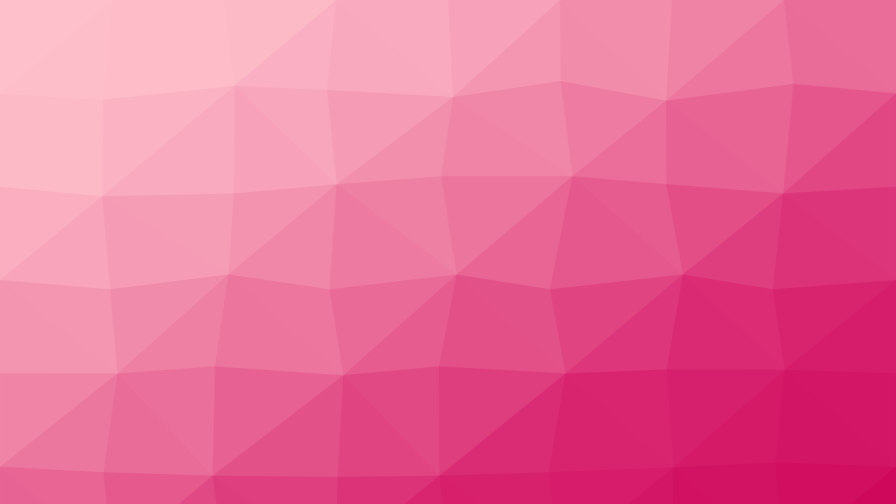
A WebGL 1 fragment shader for this background:

```glsl
precision highp float;
// Low-poly pink background: a warped triangle mesh shaded along the diagonal.
uniform vec2 u_resolution;

// The mesh has 8 columns and 5.4 visible rows; y runs downward from the top.
const vec2 GRID = vec2(8.0, 5.4);

// A wave holds frequency, peak column, amplitude and bias.
float ripple(vec4 wave, float column) {
  return wave.z * cos(wave.x * (column - wave.y)) + wave.w;
}

// Mesh vertex, displaced by the waves of its row; the border stays straight.
vec2 meshVertex(vec2 id) {
  if (id.x < 0.5 || id.x > 7.5 || id.y < 0.5 || id.y > 5.5) return id;
  vec4 across = vec4(2.1, 3.1, 0.07, -0.055);
  vec4 down = vec4(0.5, 3.0, 0.11, 0.0);
  if (id.y < 1.5) {
    across = vec4(2.6, 2.0, 0.094, 0.0);
    down = vec4(2.56, 6.1, 0.11, -0.028);
  } else if (id.y < 2.5) {
    across = vec4(2.3, 2.3, 0.1, 0.01);
    down = vec4(0.95, 1.2, 0.115, -0.01);
  } else if (id.y < 3.5) {
    across = vec4(2.9, 5.93, 0.1, 0.0);
    down = vec4(3.14, 1.0, 0.08, 0.02);
  } else if (id.y < 4.5) {
    across = vec4(2.8, 3.0, 0.075, -0.01);
    down = vec4(2.7, 3.0, 0.05, -0.03);
  }
  return id + vec2(ripple(across, id.x), ripple(down, id.x));
}

// Colour ramp from the pale top left to the deep bottom right.
vec3 pinkRamp(float t) {
  vec3 color = mix(vec3(1.0, 0.77, 0.81), vec3(0.99, 0.73, 0.78), clamp(t / 0.17, 0.0, 1.0));
  color = mix(color, vec3(0.97, 0.64, 0.73), clamp((t - 0.17) / 0.13, 0.0, 1.0));
  color = mix(color, vec3(0.92, 0.44, 0.605), clamp((t - 0.3) / 0.2, 0.0, 1.0));
  color = mix(color, vec3(0.85, 0.145, 0.44), clamp((t - 0.5) / 0.25, 0.0, 1.0));
  return mix(color, vec3(0.81, 0.03, 0.36), clamp((t - 0.75) / 0.25, 0.0, 1.0));
}

// Signed distance to the line a-b, positive on the inner side.
float edgeDistance(vec2 p, vec2 a, vec2 b) {
  vec2 e = b - a, w = p - a;
  return (e.x * w.y - e.y * w.x) / length(e);
}

// Flat triangle: colour at its centroid, weighted by smooth coverage.
vec4 facet(vec2 p, vec2 a, vec2 b, vec2 c) {
  float inside = min(edgeDistance(p, a, b), min(edgeDistance(p, b, c), edgeDistance(p, c, a)));
  float coverage = clamp(inside * u_resolution.y / GRID.y + 0.5, 0.0, 1.0);
  vec2 center = (a + b + c) / 3.0 / GRID;
  return vec4(pinkRamp(0.5 * (center.x + center.y)), 1.0) * coverage;
}

void main() {
  vec2 uv = gl_FragCoord.xy / u_resolution;
  vec2 p = vec2(uv.x, 1.0 - uv.y) * GRID;
  vec4 sum = vec4(0.0);

  // Displaced triangles can reach into neighbouring cells.
  for (int j = -1; j <= 1; j++) {
    for (int i = -1; i <= 1; i++) {
      vec2 cell = floor(p) + vec2(float(i), float(j));
      vec2 a = meshVertex(cell);
      vec2 b = meshVertex(cell + vec2(1.0, 0.0));
      vec2 c = meshVertex(cell + vec2(1.0, 1.0));
      vec2 d = meshVertex(cell + vec2(0.0, 1.0));

      // Diagonals alternate like a checkerboard.
      if (mod(cell.x + cell.y, 2.0) < 0.5) {
        sum += facet(p, a, b, d) + facet(p, b, c, d);
      } else {
        sum += facet(p, a, b, c) + facet(p, a, c, d);
      }
    }
  }
  gl_FragColor = vec4(sum.rgb / max(sum.a, 0.001), 1.0);
}
```
